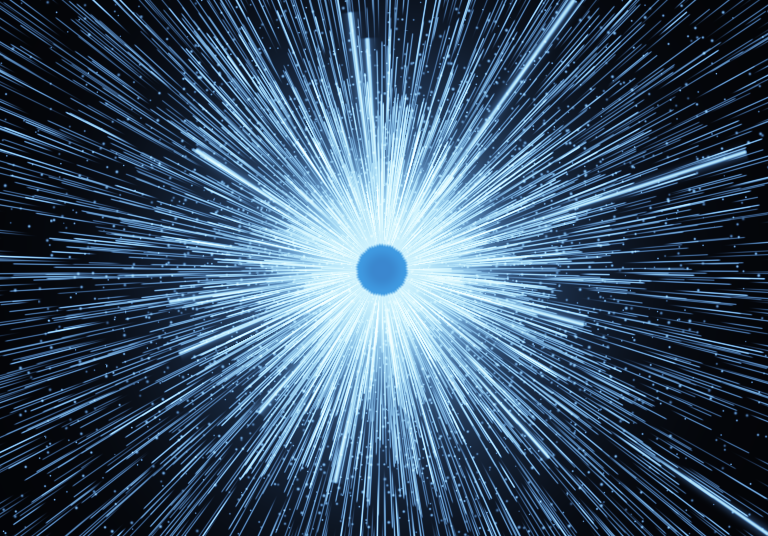
A Shadertoy shader for this background:

```glsl
// Blue starburst: light streaks and sparks flying out of a glowing ring around a flat disc.

const float TAU = 6.28319;
const vec2 CENTER = vec2(0.4974, 0.4963);        // fraction of the canvas
const float DISC_RADIUS = 0.047;                 // all lengths are in canvas heights
const vec3 LIGHT = vec3(0.34, 0.61, 1.0);        // absorbed light per unit of energy
const vec3 NIGHT = vec3(0.012, 0.016, 0.028);
const vec3 DISC_CORE = vec3(0.23, 0.53, 0.81);
const vec3 DISC_RIM = vec3(0.25, 0.61, 0.89);
const int STREAK_LAYERS = 20;
const int SPARK_LAYERS = 4;
const int BEAM_COUNT = 12;

// Large beams: angle, start radius, end radius, half width
const vec4 BEAMS[BEAM_COUNT] = vec4[](
    vec4(1.694, 0.10, 0.485, 0.0034), vec4(1.635, 0.08, 0.434, 0.0034),
    vec4(0.953, 0.10, 0.620, 0.0036), vec4(0.314, 0.10, 0.715, 0.0030),
    vec4(-0.264, 0.08, 0.391, 0.0036), vec4(2.567, 0.08, 0.414, 0.0032),
    vec4(-0.600, 0.55, 0.875, 0.0028), vec4(-0.844, 0.15, 0.470, 0.0022),
    vec4(-1.787, 0.15, 0.407, 0.0030), vec4(-2.282, 0.12, 0.353, 0.0026),
    vec4(-2.993, 0.12, 0.402, 0.0026), vec4(-2.751, 0.12, 0.410, 0.0022));

float hash(vec2 p) {
    return fract(sin(dot(p, vec2(12.9898, 78.233))) * 43758.55);
}

float softLine(float d, float width) {
    return exp(-d * d / (width * width));
}

// One radial streak per angular sector, brightest at its outer tip
float streakLayer(float angle, float r, float sectors, float seed, float px) {
    float a = (angle / TAU + 0.5) * sectors + seed * 0.37;
    float id = mod(floor(a), sectors);
    vec2 key = vec2(id, seed * 7.3);
    float start = 0.03 + 0.80 * pow(hash(key), 1.35);
    float span = mix(0.05, 0.22, hash(key + 3.1));
    float t = (r - start) / span;
    float axis = 0.5 + 0.6 * (hash(key + 5.7) - 0.5);
    float d = (fract(a) - axis) * TAU / sectors * r;
    float power = 0.55 + 0.7 * hash(key + 9.2) + 2.0 * pow(hash(key + 11.4), 8.0);
    float body = smoothstep(0.0, 0.5, t) * (1.0 - smoothstep(0.97, 1.0 + px / span, t));
    return body * power * softLine(d, max(0.0013, 0.6 * px));
}

// Round sparks on a jittered grid, denser near the middle
float sparkLayer(vec2 p, float cell, float seed, float px) {
    vec2 id = floor(p / cell);
    vec2 key = id + seed * 17.0;
    vec2 jitter = 0.2 + 0.6 * vec2(hash(key), hash(key + 4.3));
    float density = 0.06 + 0.75 * exp(-dot(p, p) / 0.14);
    float lit = step(hash(key + 8.9), density);
    float size = max(mix(0.0012, 0.0025, hash(key + 6.1)), 0.6 * px);
    return lit * (0.6 + 1.5 * hash(key + 2.7)) * softLine(length(p - (id + jitter) * cell), size);
}

// A tapered beam with a faint halo
float beam(vec2 p, vec4 b, float px) {
    vec2 dir = vec2(cos(b.x), sin(b.x));
    float along = dot(p, dir);
    float across = dot(p, vec2(-dir.y, dir.x));
    float t = clamp((along - b.y) / (b.z - b.y), 0.0, 1.0);
    float body = smoothstep(0.0, 0.6, t) * (1.0 - smoothstep(b.z - 0.004, b.z + px, along));
    float width = max(b.w * mix(0.6, 1.0, t), 0.6 * px);
    return body * (3.2 * softLine(across, width) + 0.35 * softLine(across, width * 4.0));
}

// White ring light fading into a wide blue haze
float glow(vec2 p) {
    float r = length(p * vec2(1.0, 0.93));
    return 4.6 * exp(-pow(r / 0.135, 2.0)) + 0.72 * exp(-pow(r / 0.34, 2.0));
}

void mainImage(out vec4 fragColor, in vec2 fragCoord) {
    float px = 1.0 / iResolution.y;
    vec2 p = (fragCoord - CENTER * iResolution.xy) * px;
    float r = length(p);
    float angle = atan(p.y, p.x);

    // Thin streaks
    float streaks = 0.0;
    for (int i = 0; i < STREAK_LAYERS; i++) {
        float k = float(i);
        streaks += streakLayer(angle, r, 97.0 + 8.0 * k, k + 1.0, px);
    }
    float energy = glow(p) + streaks * mix(1.35, 0.85, smoothstep(0.2, 0.7, r));

    // Sparks
    for (int i = 0; i < SPARK_LAYERS; i++) {
        float k = float(i);
        energy += sparkLayer(p + 0.003 * k, 0.017 + 0.004 * k, k + 1.0, px);
    }

    // Large beams
    for (int i = 0; i < BEAM_COUNT; i++) energy += beam(p, BEAMS[i], px);

    vec3 color = NIGHT + (1.0 - NIGHT) * (1.0 - exp(-energy * LIGHT));

    // Central disc with a slightly ragged rim
    float ragged = 0.0012 * sin(angle * 37.0) * sin(angle * 23.0 + 1.0);
    float mask = 1.0 - smoothstep(-0.002 - px, 0.002 + px, r - DISC_RADIUS + ragged);
    vec3 disc = mix(DISC_CORE, DISC_RIM, smoothstep(0.3, 1.0, r / DISC_RADIUS));
    color = mix(color, disc, mask);

    fragColor = vec4(color, 1.0);
}
```
